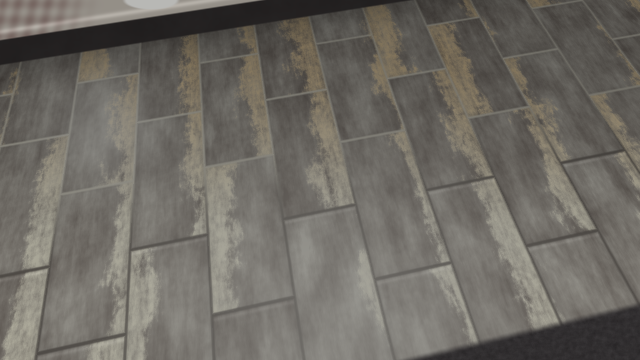
Write a WebGL 2 fragment shader that draws this texture.

```glsl
#version 300 es
precision highp float;

#define TILE_SIZE vec2(0.0992, 0.1408)
#define TILE_ORIGIN vec2(-0.1495, 0.049)
#define TILE_RATIO 1.7
#define GROUT_HALF_WIDTH 0.017
#define FLOOR_END 0.394
#define SKIRTING_TOP -0.043
#define STONE_DARK vec3(0.335, 0.315, 0.295)
#define STONE_MID vec3(0.475, 0.465, 0.44)
#define STONE_TAN vec3(0.64, 0.56, 0.42)
#define STONE_PALE vec3(0.63, 0.62, 0.56)
#define SHEEN_COLOR vec3(0.60, 0.60, 0.585)

uniform vec2 u_resolution;
out vec4 fragColor;

vec2 hash2(vec2 p) {
    p = vec2(dot(p, vec2(127.1, 311.7)), dot(p, vec2(269.5, 183.3)));
    return fract(sin(p) * 43758.55);
}

float cornerSlope(vec2 cell, vec2 corner, vec2 f) {
    return dot(hash2(cell + corner) * 2.0 - 1.0, f - corner);
}

float gradientNoise(vec2 p) {
    vec2 i = floor(p), f = fract(p);
    vec2 s = f * f * f * (f * (f * 6.0 - 15.0) + 10.0);
    float low = mix(cornerSlope(i, vec2(0, 0), f), cornerSlope(i, vec2(1, 0), f), s.x);
    float high = mix(cornerSlope(i, vec2(0, 1), f), cornerSlope(i, vec2(1, 1), f), s.x);
    return mix(low, high, s.y);
}

float fbm(vec2 p) {
    float sum = 0.0, amplitude = 0.9;
    for (int i = 0; i < 4; i++) {
        sum += amplitude * gradientNoise(p);
        p = p * 2.03 + 17.3;
        amplitude *= 0.55;
    }
    return sum;
}

// Perspective from canvas (y down) to floor coordinates
vec2 floorPlane(vec2 q) {
    float depth = q.y + 0.0317 * q.x + 1.4896;
    return vec2(q.x - 0.472, q.y + 0.158 * q.x - 0.1806) / depth;
}

// Clouded stone with a ragged, worn light band along one side
vec3 stone(vec2 t, vec2 cell, float nearness) {
    vec2 h = hash2(cell + 3.7), k = hash2(cell + 41.3);
    vec2 p = t * vec2(1.0, TILE_RATIO) + floor(h * 90.0);
    float clouds = fbm(p * vec2(2.6, 1.5));
    float streaks = fbm(p * vec2(9.0, 1.8) + 5.0);
    float grain = fbm(p * vec2(15.0, 11.0));
    float tone = 0.25 + 0.4 * k.x + 0.9 * clouds + 0.45 * streaks + 0.25 * grain;
    vec3 color = mix(STONE_DARK, STONE_MID, clamp(tone, -0.25, 1.25));

    float side = h.x > 0.3 ? t.x : 1.0 - t.x;
    float border = mix(0.48, 1.05, h.y) - 0.35 * (t.y - 0.5) * (k.y - 0.3);
    float worn = smoothstep(-0.06, 0.12, side - border + 0.4 * clouds + 0.12 * grain);
    worn *= clamp(0.72 + 0.5 * streaks + 0.5 * grain, 0.0, 1.0);
    return mix(color, mix(STONE_TAN, STONE_PALE, nearness), worn * 0.85);
}

vec3 tiledFloor(vec2 plane, float nearness) {
    vec2 grid = (plane - TILE_ORIGIN) / TILE_SIZE;
    vec2 blur = fwidth(grid) * vec2(1.0, TILE_RATIO);
    grid.y += 0.5 * mod(floor(grid.x), 2.0);
    vec2 cell = floor(grid), t = fract(grid);
    vec3 color = stone(t, cell, nearness);

    // Grout: light far away, dark close by
    vec2 gap = min(t, 1.0 - t) * vec2(1.0, TILE_RATIO);
    vec2 line = 1.0 - smoothstep(GROUT_HALF_WIDTH - blur, GROUT_HALF_WIDTH + blur, gap);
    float close = smoothstep(0.17, 0.27, plane.y);
    float bevel = exp(-pow((t.y * TILE_RATIO - 0.045) / 0.02, 2.0));
    color += 0.06 * bevel * close;
    color *= 1.0 - 0.10 * exp(-min(gap.x, gap.y) * 22.0);
    vec3 grout = mix(vec3(0.56, 0.55, 0.51), vec3(0.25, 0.235, 0.22), close);
    return mix(color, grout, max(line.x * 0.75, line.y * 0.9));
}

// Pale ledge with woven stripes and a rounded dish
vec3 ledge(vec2 q, float height) {
    float weave = 0.5 + 0.25 * sin(q.x * 150.0 + q.y * 30.0) + 0.25 * sin(q.y * 140.0);
    vec3 color = mix(vec3(0.58, 0.56, 0.53), vec3(0.46, 0.40, 0.38), weave * smoothstep(0.3, 0.12, q.x));
    color += 0.13 * exp(-pow((height + 0.058) / 0.005, 2.0));
    float dish = length((q - vec2(0.42, 0.0)) / vec2(0.075, 0.026));
    return mix(color, vec3(0.72, 0.72, 0.71), smoothstep(1.1, 0.9, dish));
}

void main() {
    vec2 q = gl_FragCoord.xy / u_resolution.y;
    q.y = 1.0 - q.y;
    vec2 plane = floorPlane(q);
    float soft = max(fwidth(plane.y), 0.0015);
    vec3 color = tiledFloor(plane, smoothstep(0.15, 0.65, q.y));

    // Room light, broad sheen and a cool glare
    color *= mix(0.80, 1.13, smoothstep(0.0, 0.85, q.y));
    color *= mix(0.75, 1.0, smoothstep(-0.02, 0.06, plane.y));
    float sheen = 0.42 * exp(-dot(q - vec2(0.95, 0.95), q - vec2(0.95, 0.95)) * 3.2);
    vec2 glareOffset = (q - vec2(0.29, 0.36)) / vec2(0.17, 0.16);
    sheen += 0.45 * exp(-dot(glareOffset, glareOffset));
    color = mix(color, SHEEN_COLOR, sheen);

    // Dark skirting behind, rough mat in front
    vec3 skirting = vec3(0.135, 0.125, 0.125) + 0.02 * fbm(q * 9.0);
    color = mix(skirting, color, smoothstep(-soft, soft, plane.y));
    color = mix(ledge(q, plane.y), color, smoothstep(-soft, soft, plane.y - SKIRTING_TOP));
    vec3 mat = vec3(0.19, 0.18, 0.185) + 0.05 * fbm(q * 60.0);
    color = mix(color, mat, smoothstep(-soft, 3.0 * soft, plane.y - FLOOR_END));
    fragColor = vec4(color, 1.0);
}
```
